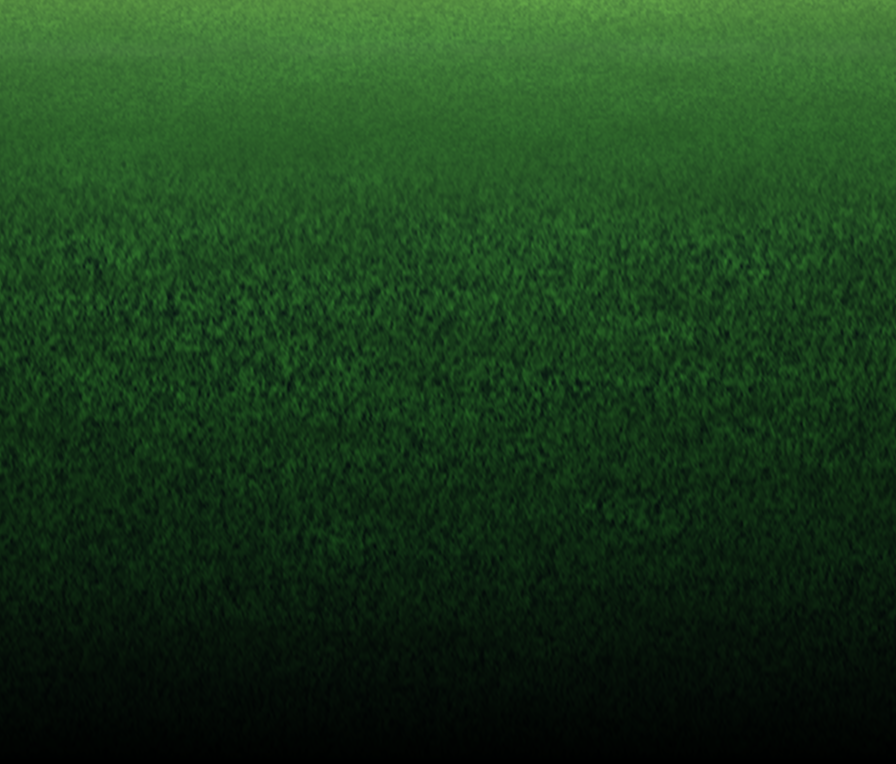
Reproduce this texture procedurally as a Shadertoy shader.

```glsl
// Draws a mown grass field receding from a dark foreground to a pale green far edge.

const int STOPS = 8;
const float STOP_HEIGHT[STOPS] = float[](0.0, 0.10, 0.285, 0.47, 0.665, 0.825, 0.945, 1.0);
const vec3 STOP_COLOR[STOPS] = vec3[](
    vec3(0.000, 0.004, 0.002), vec3(0.014, 0.045, 0.024),
    vec3(0.047, 0.138, 0.062), vec3(0.078, 0.210, 0.090),
    vec3(0.116, 0.284, 0.124), vec3(0.174, 0.382, 0.162),
    vec3(0.258, 0.486, 0.220), vec3(0.335, 0.560, 0.256));

const vec2 NEAR_BLADES = vec2(235.0, 112.0);   // cells per canvas height
const vec2 FAR_BLADES = vec2(250.0, 200.0);
const vec2 PATCH_SCALE = vec2(7.0, 30.0);
const float NEAR_CONTRAST = 0.88;
const float FAR_CONTRAST = 0.20;
const float PATCH_CONTRAST = 0.26;
const vec3 GRAIN_TINT = vec3(1.0, 0.95, 0.55); // shadows keep some blue
const vec3 HAZE_COLOR = vec3(0.36, 0.52, 0.32);
const float HAZE_HEIGHT = 0.935;
const float HAZE_WIDTH = 0.014;
const float HAZE_AMOUNT = 0.30;
const float SIDE_SHADE = 0.10;

float hash(vec2 cell) {
    vec3 p = fract(vec3(cell.xyx) * 0.1031);
    p += dot(p, p.yzx + 33.33);
    return fract((p.x + p.y) * p.z);
}

float valueNoise(vec2 p) {
    vec2 cell = floor(p);
    vec2 f = fract(p);
    f = f * f * (3.0 - 2.0 * f);
    float low = mix(hash(cell), hash(cell + vec2(1, 0)), f.x);
    float high = mix(hash(cell + vec2(0, 1)), hash(cell + vec2(1, 1)), f.x);
    return mix(low, high, f.y);
}

float fbm(vec2 p) {
    float sum = 0.0;
    float weight = 0.5;
    for (int i = 0; i < 4; i++) {
        sum += weight * valueNoise(p);
        p = p * 2.03 + 17.3;
        weight *= 0.5;
    }
    return sum / 0.9375;
}

// Stretched noise leaning both ways, centred on zero
float bladeGrain(vec2 p, vec2 scale) {
    float sum = 0.0;
    for (int i = 0; i < 3; i++) {
        float k = float(i);
        float lean = (k - 1.0) * 0.34 + 0.04;
        vec2 q = vec2(p.x + lean * p.y, p.y) * scale * (1.0 + 0.17 * k);
        sum += valueNoise(q + 41.7 * k) - 0.5;
    }
    return sum * 0.62;
}

vec3 fieldColor(float height) {
    vec3 color = STOP_COLOR[0];
    for (int i = 1; i < STOPS; i++) {
        float t = clamp((height - STOP_HEIGHT[i - 1]) / (STOP_HEIGHT[i] - STOP_HEIGHT[i - 1]), 0.0, 1.0);
        color = mix(color, STOP_COLOR[i], t);
    }
    return color;
}

void mainImage(out vec4 fragColor, in vec2 fragCoord) {
    vec2 uv = fragCoord / iResolution.xy;
    vec2 p = fragCoord / iResolution.y;
    float farness = smoothstep(0.58, 0.88, uv.y);

    // Base light, slightly darker at the sides
    vec3 color = fieldColor(uv.y);
    float side = abs(uv.x - 0.47) * 2.0;
    color *= 1.0 + SIDE_SHADE * (0.3 - side * side) * (1.0 - 0.5 * farness);

    // Broad uneven bands of growth
    float patches = fbm(p * PATCH_SCALE) - 0.5;
    color *= 1.0 + PATCH_CONTRAST * patches * (1.0 - 0.6 * farness);

    // Blades, finer and softer with distance
    float nearGrain = bladeGrain(p, NEAR_BLADES) * NEAR_CONTRAST;
    float farGrain = bladeGrain(p, FAR_BLADES) * FAR_CONTRAST;
    float grain = mix(nearGrain, farGrain, farness);
    grain *= 1.0 + 0.6 * patches;
    color *= max(1.0 + grain * GRAIN_TINT, 0.25);

    // Pale worn strip near the far edge
    float offset = (uv.y - HAZE_HEIGHT) / HAZE_WIDTH;
    float wear = fbm(p * vec2(9.0, 70.0) + 8.0);
    color = mix(color, HAZE_COLOR, HAZE_AMOUNT * wear * exp(-offset * offset));

    // Black lower rim
    color *= smoothstep(0.002, 0.009, uv.y);
    fragColor = vec4(clamp(color, 0.0, 1.0), 1.0);
}
```
